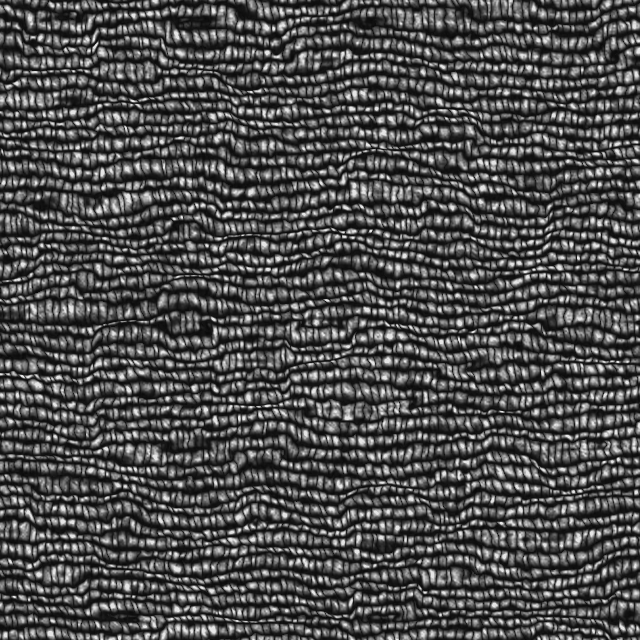
A Shadertoy shader for this texture:

```glsl
// Grey loop-pile carpet: wavy horizontal rows of small plump yarn loops.
// Rows and loops are cells with jittered edges, shaded as domes lit from
// above, then overlaid with fine slanted fibres.

#define ROWS 51.0          // loop rows per canvas
#define LOOPS 80.0         // loops per row
#define ROW_WANDER 1.5     // broad drift of the rows, in rows
#define ROW_SWELL 0.62     // variation of row thickness
#define LOOP_JITTER 0.55   // variation of loop width
#define FIBRE_FREQ 290.0   // fibres across the canvas
#define FIBRE_CONTRAST 0.95
#define GAP_TONE 0.065     // tone between the loops
#define YARN_TONE 0.74     // tone added on the crowns

const float PI = 3.14159265;

float hash(vec2 p) {
    return fract(sin(dot(p, vec2(127.1, 311.7))) * 43758.5453);
}

float noise(vec2 p) {
    vec2 i = floor(p), f = fract(p);
    f = f * f * (3.0 - 2.0 * f);
    return mix(mix(hash(i), hash(i + vec2(1, 0)), f.x),
               mix(hash(i + vec2(0, 1)), hash(i + vec2(1, 1)), f.x), f.y);
}

// Lower edge of a row; it swells and narrows along x
float rowEdge(float row, float x) {
    return row + ROW_SWELL * (noise(vec2(x * 17.0 + row * 3.7, row * 5.0)) - 0.5);
}

// Left edge of a loop within its row
float loopEdge(float loopId, float row) {
    return loopId + LOOP_JITTER * (hash(vec2(loopId, row)) - 0.5);
}

// Diagonal strands, with a slightly different slant in every loop
float fibres(vec2 p, float seed) {
    float angle = mix(-1.0, 0.35, seed);
    float c = cos(angle), s = sin(angle);
    vec2 q = vec2(c * p.x - s * p.y, s * p.x + c * p.y);
    float strand = noise(q * FIBRE_FREQ * vec2(1.0, 0.42) + seed * 31.0);
    float speck = noise(p * FIBRE_FREQ * 1.15 + 17.0);
    return 0.65 * strand + 0.35 * speck - 0.5;
}

void mainImage(out vec4 fragColor, in vec2 fragCoord) {
    vec2 p = fragCoord / iResolution.y;

    // Small wobble keeps the outlines woolly
    vec2 wobble = vec2(noise(p * 95.0), noise(p * 95.0 + 40.0)) - 0.5;

    // Wandering rows, with patches where rows shift and merge
    float y = p.y * ROWS + 0.32 * wobble.y;
    y += ROW_WANDER * (noise(p * vec2(7.0, 9.0)) - 0.5);
    y += 0.6 * smoothstep(0.42, 0.58, noise(p * vec2(10.0, 15.0) + 60.0));
    float row = floor(y);
    if (y < rowEdge(row, p.x)) row -= 1.0;
    else if (y > rowEdge(row + 1.0, p.x)) row += 1.0;
    float low = rowEdge(row, p.x);
    float v = (y - low) / (rowEdge(row + 1.0, p.x) - low);

    // Leaning loops of uneven width along the row
    float x = p.x * LOOPS + 13.0 * hash(vec2(row, 4.0)) + 0.35 * wobble.x;
    x += 2.2 * noise(vec2(p.x * 12.0, row * 2.3));
    x += (v - 0.5) * 0.9 * (noise(vec2(p.x * 14.0, row) + 80.0) - 0.3);
    float loopId = floor(x);
    if (x < loopEdge(loopId, row)) loopId -= 1.0;
    else if (x > loopEdge(loopId + 1.0, row)) loopId += 1.0;
    float left = loopEdge(loopId, row);
    float u = (x - left) / (loopEdge(loopId + 1.0, row) - left);

    // Each loop is a dome with its own height, crown above the middle
    vec2 id = vec2(loopId, row);
    float seed = hash(id + 9.0);
    float rise = (hash(id + 23.0) - 0.5) * 0.16;
    float t = clamp((v - 0.5 + rise) * mix(0.95, 1.2, seed) + 0.5, 0.0, 1.0);
    float crown = sin(PI * pow(t, 1.25));
    float side = sqrt(max(sin(PI * u), 0.0));
    float dome = pow(max(crown * side, 0.0), 1.45);

    // Yarn tone varies by loop and by patch, then by fibre
    float tone = YARN_TONE * mix(0.78, 1.12, hash(id + 51.0));
    tone *= mix(0.85, 1.12, noise(p * vec2(16.0, 22.0) + 7.0));
    float fibre = fibres(p, seed);
    float grey = GAP_TONE + tone * dome * (1.0 + FIBRE_CONTRAST * fibre);
    grey += 0.16 * fibre * (0.4 + dome);

    fragColor = vec4(vec3(clamp(grey, 0.03, 0.9)), 1.0);
}
```
